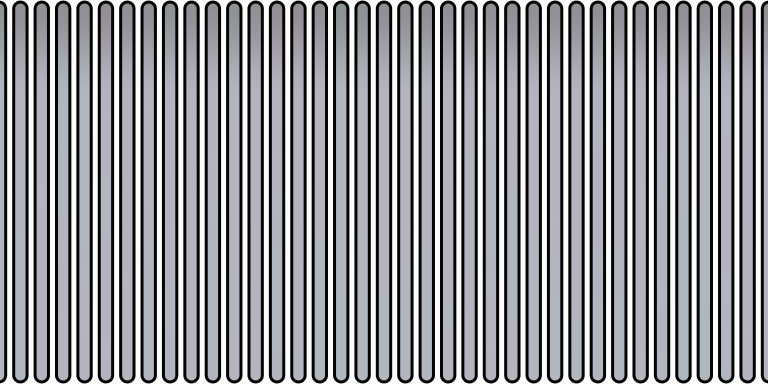
Give the GLSL for this pattern, as a Shadertoy shader.

```glsl
vec2 hashGradient(vec2 cell) {
    float angle = 6.2832 * fract(sin(dot(cell, vec2(127.1, 311.7))) * 4375.85);
    return vec2(cos(angle), sin(angle));
}

float gradientNoise(vec2 p) {
    vec2 cell = floor(p), f = fract(p);
    vec2 u = f * f * f * (f * (f * 6.0 - 15.0) + 10.0);
    vec2 e = vec2(0.0, 1.0);
    float low = mix(dot(hashGradient(cell), f),
                    dot(hashGradient(cell + e.yx), f - e.yx), u.x);
    float high = mix(dot(hashGradient(cell + e.xy), f - e.xy),
                     dot(hashGradient(cell + 1.0), f - 1.0), u.x);
    return mix(low, high, u.y);
}

// Signed distance to an upright capsule centred on the origin
float capsule(vec2 p, float halfHeight, float radius) {
    p.y = max(abs(p.y) - halfHeight + radius, 0.0);
    return length(p) - radius;
}

float coverage(float dist, float pixel) {
    return clamp(0.5 - dist / pixel, 0.0, 1.0);
}

void mainImage(out vec4 fragColor, in vec2 fragCoord) {
    float pixel = 1.0 / iResolution.y;
    vec2 p = (fragCoord - 0.5 * iResolution.xy) * pixel;

    // Evenly spaced bars, one centred on the canvas
    float pitch = 0.0557;
    float bar = floor(p.x / pitch + 0.5);
    vec2 local = vec2(p.x - bar * pitch, p.y);
    float dist = capsule(local, 0.4985, 0.0213);

    // Grey metal, shaded toward the top
    float shade = smoothstep(0.24, 0.5, p.y);
    vec3 metal = mix(vec3(0.70, 0.71, 0.75), vec3(0.56, 0.56, 0.58), shade);

    // Faint warm and cool drift from bar to bar
    float drift = gradientNoise(vec2(bar * 0.37 + 0.2, p.y * 1.5 + 4.3));
    metal += drift * vec3(0.035, -0.025, 0.01);

    // White ground, black outline, metal filling
    vec3 color = mix(vec3(0.99), vec3(0.015), coverage(dist, pixel));
    color = mix(color, metal, coverage(dist + 0.0078, pixel));
    fragColor = vec4(color, 1.0);
}
```
